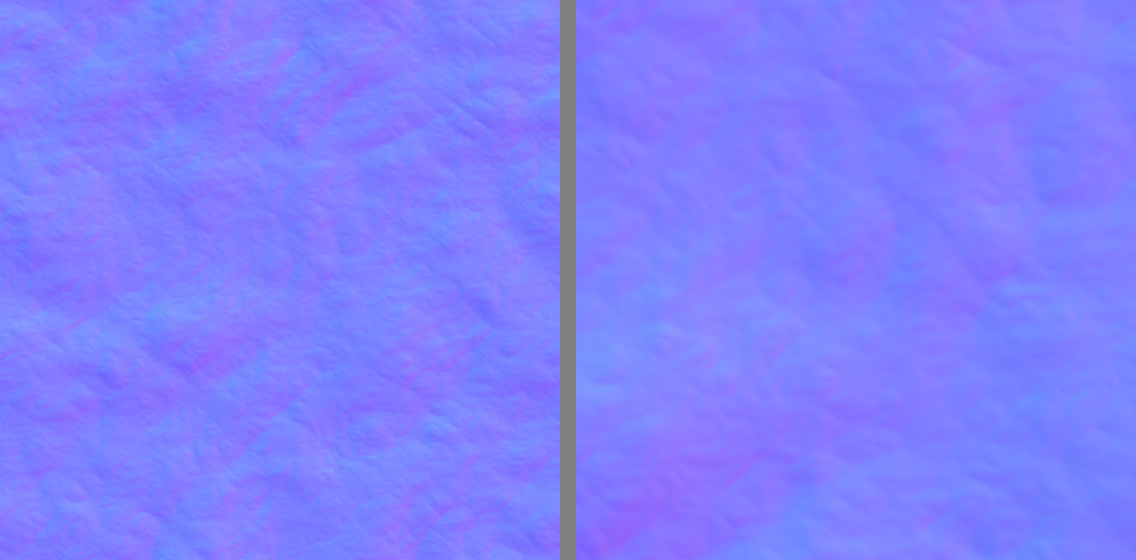
Left, the full canvas; right, a detail of the centre.
Reproduce this texture map procedurally as a Shadertoy shader.

```glsl
// Tangent-space normal map of a softly crumpled, rock-like surface.
// Wrapping gradient noise on a slightly sheared lattice is folded into lumps,
// summed over octaves, and the slope of that height is packed as a colour.

const int   OCTAVES     = 6;
const float LACUNARITY  = 1.8;    // growth of the cell count per octave
const float GAIN        = 0.482;  // height kept from one octave to the next
const float RELIEF      = 0.0198; // overall height of the surface
const float CREASE_SOFT = 0.004;  // rounding of the creases between lumps
const float WARP        = 0.018;  // bending of the lattice
const float SLOPE_STEP  = 0.001;  // distance used to measure the slope

const vec2  BASE_CELLS   = vec2(3.6, 4.1);   // coarsest cells across and up
const float BASE_SHEAR   = 0.35;             // cells climbed over one width
const vec2  OCTAVE_SHIFT = vec2(0.37, 0.61); // keeps lattice corners apart

// Integer hash giving a gradient with both parts in -1..1.
vec2 hashGradient(vec2 cell, int seed) {
    uvec2 h = uvec2(ivec2(cell)) * 1664525u + uint(seed) * 747796405u + 1013904223u;
    h.x += h.y * 1664525u;
    h.y += h.x * 1664525u;
    h ^= h >> 16u;
    h.x += h.y * 1664525u;
    h.y += h.x * 1664525u;
    h ^= h >> 16u;
    return vec2(h & 65535u) / 32767.5 - 1.0;
}

// Wraps a cell of the sheared lattice so that the unit square tiles.
vec2 wrapCell(vec2 cell, vec2 cells, float shear) {
    float turn = floor(cell.x / cells.x);
    cell -= turn * vec2(cells.x, -shear);
    return vec2(cell.x, mod(cell.y, cells.y));
}

float cornerValue(vec2 cell, vec2 local, vec2 corner, vec2 cells, float shear, int seed) {
    vec2 wrapped = wrapCell(cell + corner, cells, shear);
    return dot(hashGradient(wrapped, seed), local - corner);
}

// Gradient noise, periodic over the unit square; cells and shear must be whole.
float tiledNoise(vec2 uv, vec2 cells, float shear, int seed) {
    vec2 p = uv * cells - vec2(0.0, shear * uv.x);
    vec2 cell = floor(p);
    vec2 f = p - cell;
    vec2 w = f * f * f * (f * (f * 6.0 - 15.0) + 10.0);
    float a = cornerValue(cell, f, vec2(0.0, 0.0), cells, shear, seed);
    float b = cornerValue(cell, f, vec2(1.0, 0.0), cells, shear, seed);
    float c = cornerValue(cell, f, vec2(0.0, 1.0), cells, shear, seed);
    float d = cornerValue(cell, f, vec2(1.0, 1.0), cells, shear, seed);
    return mix(mix(a, b, w.x), mix(c, d, w.x), w.y);
}

// Soft absolute value: round lumps that meet in narrow creases.
float lump(float n, float softness) {
    return sqrt(n * n + softness);
}

float surfaceHeight(vec2 uv) {
    // Bend the lattice so the lumps become irregular.
    vec2 bend = vec2(tiledNoise(uv, vec2(5.0), 0.0, 31),
                     tiledNoise(uv, vec2(5.0), 0.0, 47));
    uv += WARP * bend;

    float height = 0.0;
    float amplitude = 1.0;
    float scale = 1.0;
    for (int i = 0; i < OCTAVES; i++) {
        vec2 cells = floor(BASE_CELLS * scale + 0.5);
        float shear = floor(BASE_SHEAR * scale + 0.5);
        float n = tiledNoise(uv + OCTAVE_SHIFT * float(i), cells, shear, i + 1);
        height += amplitude * lump(n, CREASE_SOFT);
        amplitude *= GAIN;
        scale *= LACUNARITY;
    }
    return height;
}

// Surface normal from central differences of the height.
vec3 surfaceNormal(vec2 uv, float stepSize, float relief) {
    vec2 e = vec2(stepSize, 0.0);
    vec2 slope = vec2(surfaceHeight(uv + e.xy) - surfaceHeight(uv - e.xy),
                      surfaceHeight(uv + e.yx) - surfaceHeight(uv - e.yx));
    return normalize(vec3(-slope * relief / (2.0 * stepSize), 1.0));
}

void mainImage(out vec4 fragColor, in vec2 fragCoord) {
    vec2 uv = fragCoord / iResolution.xy;
    vec3 normal = surfaceNormal(uv, SLOPE_STEP, RELIEF);
    fragColor = vec4(normal * 0.5 + 0.5, 1.0);
}
```
